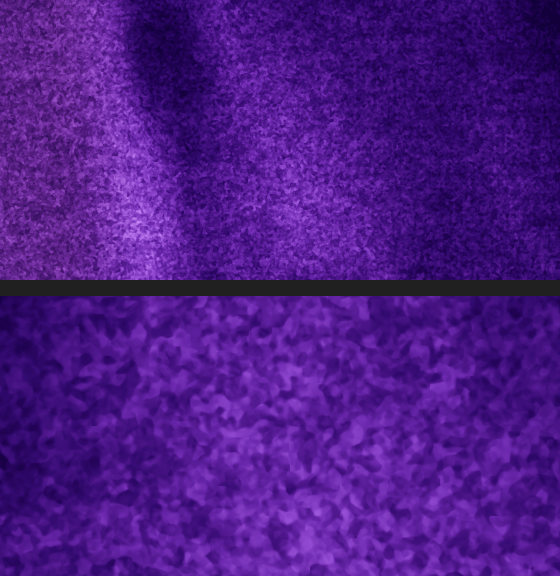
Top: the whole. Bottom: its middle third, enlarged.
This texture is drawn by a WebGL 1 fragment shader. Its source:

```glsl
precision highp float;
// Draws softly creased purple velvet with a fine, fibrous pile.

uniform vec2 u_resolution;

const vec3 INK = vec3(0.07, 0.00, 0.23);
const vec3 SHADOW = vec3(0.13, 0.01, 0.33);
const vec3 DEEP = vec3(0.20, 0.04, 0.44);
const vec3 BODY = vec3(0.29, 0.08, 0.53);
const vec3 LIT = vec3(0.41, 0.15, 0.67);
const vec3 SHEEN = vec3(0.56, 0.28, 0.81);
const vec3 GLINT = vec3(0.78, 0.54, 0.97);
const vec3 WARMTH = vec3(0.03, 0.03, -0.04);

vec3 hash3(vec2 cell) {
  vec3 q = fract(cell.xyx * vec3(0.1031, 0.1030, 0.0973));
  q += dot(q, q.yxz + 33.33);
  return fract((q.xxy + q.yzz) * q.zyx);
}

// Cellular noise: each cell holds one randomly turned fibre of random tone.
float fibres(vec2 p, float slimness) {
  vec2 home = floor(p);
  float tone = 0.0;
  float total = 0.0001;
  for (int j = -1; j <= 1; j++) {
    for (int i = -1; i <= 1; i++) {
      vec2 cell = home + vec2(float(i), float(j));
      vec3 rnd = hash3(cell);
      vec2 d = p - cell - rnd.xy;
      float angle = 6.2832 * fract(rnd.x * 7.0 + rnd.y * 3.0);
      vec2 axis = vec2(cos(angle), sin(angle));
      float along = dot(d, axis);
      float across = dot(d, vec2(-axis.y, axis.x));
      float weight = exp(-3.0 * along * along - slimness * across * across);
      tone += weight * rnd.z;
      total += weight;
    }
  }
  return tone / total - 0.5;
}

// Soft elliptical patch, sheared sideways by lean.
float patchOf(vec2 p, vec2 centre, vec2 radius, float lean) {
  vec2 d = p - centre;
  d.x += lean * d.y;
  d /= radius;
  return exp(-dot(d, d));
}

// Broad light and shade where the nap is brushed in different directions.
float napLight(vec2 p) {
  float s = 0.66 - 0.17 * p.x;
  s += 0.33 * patchOf(p, vec2(0.50, 0.13), vec2(0.19, 0.43), 0.15);
  s += 0.18 * patchOf(p, vec2(0.37, 0.76), vec2(0.09, 0.40), 0.15);
  s += 0.17 * patchOf(p, vec2(0.80, 0.85), vec2(0.08, 0.25), 0.25);
  s += 0.24 * patchOf(p, vec2(1.02, 0.40), vec2(0.25, 0.36), 0.30);
  s += 0.14 * patchOf(p, vec2(1.17, 0.10), vec2(0.30, 0.25), 0.0);
  s += 0.13 * patchOf(p, vec2(1.82, 0.40), vec2(0.10, 0.42), 0.1);
  float crease = smoothstep(-0.05, 0.05, p.x - 0.43 - 0.28 * (0.9 - p.y));
  s -= 0.40 * crease * patchOf(p, vec2(0.60, 0.80), vec2(0.19, 0.36), 0.25);
  s -= 0.15 * patchOf(p, vec2(0.72, 0.18), vec2(0.09, 0.36), 0.1);
  s -= 0.09 * patchOf(p, vec2(0.26, 0.28), vec2(0.08, 0.30), 0.0);
  s -= 0.12 * patchOf(p, vec2(1.12, 1.00), vec2(0.32, 0.16), 0.0);
  s -= 0.08 * patchOf(p, vec2(1.55, 0.12), vec2(0.13, 0.32), 0.0);
  s -= 0.25 * patchOf(p, vec2(2.02, 1.00), vec2(0.30, 0.50), 0.0);
  return s;
}

float ramp(float s, float from, float to) {
  return clamp((s - from) / (to - from), 0.0, 1.0);
}

vec3 velvetColour(float s) {
  vec3 c = mix(INK, SHADOW, ramp(s, 0.0, 0.2));
  c = mix(c, DEEP, ramp(s, 0.2, 0.38));
  c = mix(c, BODY, ramp(s, 0.38, 0.55));
  c = mix(c, LIT, ramp(s, 0.55, 0.75));
  c = mix(c, SHEEN, ramp(s, 0.75, 1.0));
  return mix(c, GLINT, ramp(s, 1.0, 1.35));
}

// Faint diagonal weave showing through the pile.
float weave(vec2 p, float threads) {
  vec2 t = 6.2832 * threads * vec2(p.x + p.y, p.x - p.y);
  return sin(t.x) * sin(t.y);
}

void main() {
  vec2 p = gl_FragCoord.xy / u_resolution.y;

  // Brushed streaks, mostly sideways with a few long drapes.
  float streaks = 0.15 * fibres(p * vec2(11.0, 42.0) + 7.0, 4.0);
  streaks += 0.11 * fibres(p * vec2(13.0, 2.6) + 31.0, 4.0);
  streaks += 0.10 * fibres(p * vec2(28.0, 34.0) + 53.0, 4.0);

  // Fine pile, stronger where the nap catches light.
  float light = napLight(p) + streaks;
  float pile = 0.40 * fibres(p * 84.0 + 11.0, 14.0);
  pile += 0.24 * fibres(p * 135.0 + 67.0, 10.0);
  pile += 0.025 * weave(p, 27.0) * smoothstep(0.9, 1.5, p.x);
  light += pile * mix(0.7, 1.1, ramp(light, 0.2, 0.8));

  vec3 colour = velvetColour(light);
  colour += WARMTH * (1.0 - smoothstep(0.2, 0.55, p.x));
  gl_FragColor = vec4(clamp(colour, 0.0, 1.0), 1.0);
}
```
